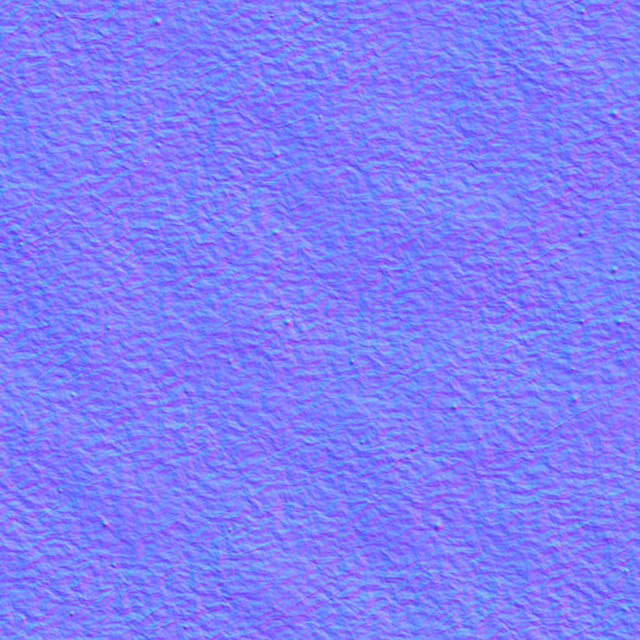
Write a Shadertoy shader that draws this texture map.

```glsl
vec2 hash2(vec2 cell) {
    uvec2 q = uvec2(ivec2(cell) + 4096);
    uint n = q.x * 73856u ^ q.y * 193496u;
    n = (n ^ (n >> 15)) * 277803u + 97531u;
    n = (n ^ (n >> 13)) * 668265u;
    n ^= n >> 16;
    uint m = (n ^ (n >> 11)) * 974711u + 31337u;
    m ^= m >> 15;
    return vec2(n & 65535u, m & 65535u) / 65535.0;
}

// Dot product of a random unit gradient with the offset from its corner
float corner(vec2 cell, vec2 offset) {
    float angle = 6.28318 * hash2(cell).x;
    return dot(vec2(cos(angle), sin(angle)), offset);
}

float gradientNoise(vec2 p) {
    vec2 i = floor(p), f = p - i;
    vec2 u = f * f * f * (f * (f * 6.0 - 15.0) + 10.0);
    float low = mix(corner(i, f), corner(i + vec2(1, 0), f - vec2(1, 0)), u.x);
    float high = mix(corner(i + vec2(0, 1), f - vec2(0, 1)), corner(i + 1.0, f - 1.0), u.x);
    return mix(low, high, u.y);
}

// Broad undulation of the wall
float swells(vec2 p) {
    float h = 0.0, freq = 5.0;
    for (int i = 0; i < 4; i++) {
        h += 0.036 / freq * gradientNoise(p * freq + float(i) * 17.3);
        freq *= 2.0;
    }
    return h;
}

// Fine plaster grain, wider than tall, with patchy strength
float grain(vec2 p) {
    vec2 warp = vec2(gradientNoise(p * 31.0 + 5.0), gradientNoise(p * 31.0 + 71.0));
    vec2 q = p + 0.006 * warp;
    float strength = 1.0 + 0.45 * gradientNoise(p * 7.0 + 40.0);
    float h = 0.0026 * gradientNoise(q * vec2(60, 86));
    h += 0.00095 * gradientNoise(q * vec2(148, 188) + 33.7);
    return h * strength;
}

// Faint trowel ridges rising to the right
float streaks(vec2 p) {
    float h = 0.0;
    for (int i = 0; i < 2; i++) {
        float angle = 0.6 + 0.35 * float(i);
        vec2 q = mat2(cos(angle), -sin(angle), sin(angle), cos(angle)) * p + float(i) * 3.7;
        float ridge = 1.0 - smoothstep(0.0, 0.09, abs(gradientNoise(q * vec2(8, 30))));
        h += 0.0008 * ridge * smoothstep(0.05, 0.35, gradientNoise(q * 11.0 + 9.0));
    }
    return h;
}

// Sparse round pimples, one per chosen cell
float pimples(vec2 p) {
    vec2 g = p * 15.0, cell = floor(g);
    vec2 pick = hash2(cell + 300.0);
    vec2 d = (fract(g) - 0.25 - 0.5 * hash2(cell + 700.0)) / 15.0;
    float radius = mix(0.0025, 0.0048, pick.y * pick.y);
    return step(pick.x, 0.17) * 0.95 * radius * exp(-dot(d, d) / (radius * radius));
}

float height(vec2 p) {
    return swells(p) + grain(p) + streaks(p) + pimples(p);
}

void mainImage(out vec4 fragColor, in vec2 fragCoord) {
    vec2 p = fragCoord / iResolution.y;

    // Surface normal from central differences
    vec2 e = vec2(0.001, 0.0);
    vec2 slope = vec2(height(p + e.xy) - height(p - e.xy),
                      height(p + e.yx) - height(p - e.yx)) / (2.0 * e.x);
    vec3 normal = normalize(vec3(-slope, 1.0));

    // Pack into colour with a slight lean
    vec3 color = 0.5 + 0.5 * normal - vec3(0.002, 0.005, 0.0);
    fragColor = vec4(color, 1.0);
}
```
